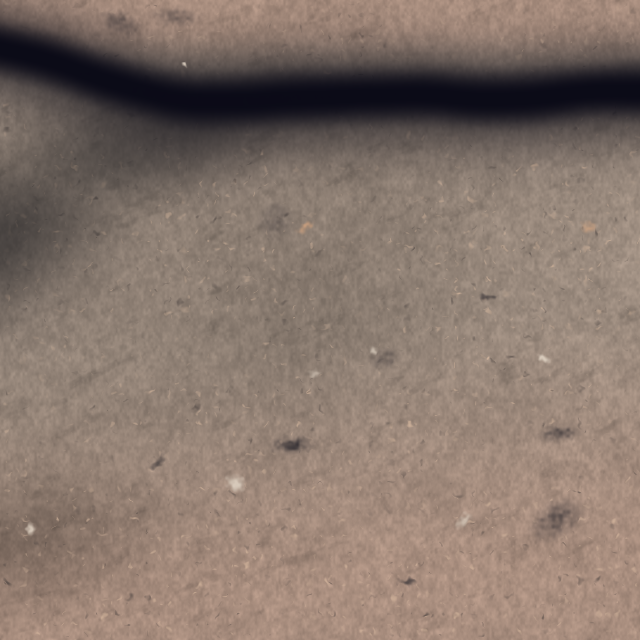
Reproduce this texture procedurally as a WebGL 1 fragment shader.

```glsl
precision highp float;
// Weathered earth crossed by a soft, bent shadow band, with a fainter shade at the left.
// Layered value noise gives the ground its mottling; hashed grid cells scatter chips,
// and a few ragged ellipses form the larger stains and pebbles.

uniform vec2 u_resolution;

float hash(vec2 p) {
  vec3 q = fract(vec3(p.xyx) * 0.1031);
  q += dot(q, q.yzx + 33.33);
  return fract((q.x + q.y) * q.z);
}

float noise(vec2 p) {
  vec2 cell = floor(p);
  vec2 f = fract(p);
  f = f * f * (3.0 - 2.0 * f);
  float low = mix(hash(cell), hash(cell + vec2(1.0, 0.0)), f.x);
  float high = mix(hash(cell + vec2(0.0, 1.0)), hash(cell + vec2(1.0)), f.x);
  return mix(low, high, f.y);
}

float fbm(vec2 p) {
  float sum = 0.0;
  float gain = 0.5;
  for (int i = 0; i < 4; i++) {
    sum += gain * noise(p);
    p = mat2(1.6, 1.2, -1.2, 1.6) * p + 7.3;
    gain *= 0.5;
  }
  return sum;
}

vec2 rotate(vec2 p, float angle) {
  float c = cos(angle);
  float s = sin(angle);
  return vec2(c * p.x + s * p.y, c * p.y - s * p.x);
}

// Soft-edged ellipse mask.
float blot(vec2 p, vec2 center, vec2 radii, float angle) {
  return 1.0 - smoothstep(0.15, 1.25, length(rotate(p - center, angle) / radii));
}

// Wide gaussian glow or shade.
float cloud(vec2 p, vec2 center, vec2 radii, float angle) {
  vec2 q = rotate(p - center, angle) / radii;
  return exp(-dot(q, q));
}

// One randomly turned chip in some of the grid cells.
float chips(vec2 p, float count, float density, float seed) {
  vec2 g = p * count;
  vec2 id = floor(g) + seed;
  vec2 center = 0.38 + 0.24 * vec2(hash(id + 3.1), hash(id + 8.7));
  vec2 radii = vec2(0.14 + 0.18 * hash(id + 5.3), 0.09 + 0.1 * hash(id + 1.9));
  float present = step(hash(id), density) * (0.3 + 0.7 * hash(id + 13.0));
  return present * blot(fract(g), center, radii, 3.14 * hash(id + 21.0));
}

float bandCenter(float x) {
  float bend = 0.092 * (1.0 - smoothstep(-0.12, 0.32, x));
  float dip = 0.01 * exp(-pow((x - 0.33) / 0.1, 2.0));
  float ripple = 0.004 * exp(-pow((x - 0.78) / 0.1, 2.0));
  return 0.85 + bend - dip - ripple + 0.01 * smoothstep(0.8, 1.0, x);
}

vec3 groundColor(vec2 p) {
  vec3 gray = vec3(0.585, 0.525, 0.477);
  vec3 warm = vec3(0.66, 0.555, 0.495);
  float warmth = max(1.0 - smoothstep(0.0, 0.45, p.y - 0.12 * p.x), smoothstep(0.87, 0.96, p.y));
  vec3 color = mix(gray, warm, warmth);
  color *= 1.0 - 0.09 * cloud(p, vec2(0.5, 0.53), vec2(0.3, 0.16), 0.4);
  color *= 1.0 + 0.07 * cloud(p, vec2(0.92, 0.62), vec2(0.25, 0.25), 0.0);
  return color * (1.0 - 0.25 * cloud(p, vec2(0.0, 0.15), vec2(0.22, 0.09), 0.1));
}

float darkStains(vec2 p) {
  float m = blot(p, vec2(0.457, 0.304), vec2(0.034, 0.014), 0.0);
  m = max(m, 0.9 * blot(p, vec2(0.875, 0.323), vec2(0.032, 0.013), 0.1));
  m = max(m, 0.75 * blot(p, vec2(0.87, 0.188), vec2(0.046, 0.028), 0.5));
  m = max(m, 0.6 * blot(p, vec2(0.188, 0.963), vec2(0.034, 0.018), -0.3));
  m = max(m, 0.5 * blot(p, vec2(0.275, 0.974), vec2(0.04, 0.015), 0.0));
  m = max(m, 0.4 * blot(p, vec2(0.43, 0.655), vec2(0.03, 0.03), 0.5));
  m = max(m, 0.4 * blot(p, vec2(0.6, 0.44), vec2(0.026, 0.017), 0.4));
  m = max(m, blot(p, vec2(0.763, 0.535), vec2(0.012, 0.006), -0.1));
  m = max(m, blot(p, vec2(0.245, 0.277), vec2(0.014, 0.007), 0.8));
  return max(m, 0.8 * blot(p, vec2(0.636, 0.091), vec2(0.016, 0.006), -0.1));
}

float palePebbles(vec2 p) {
  float m = blot(p, vec2(0.368, 0.245), vec2(0.016, 0.012), -0.4);
  m = max(m, blot(p, vec2(0.048, 0.173), vec2(0.008, 0.01), 0.0));
  m = max(m, blot(p, vec2(0.848, 0.439), vec2(0.009, 0.007), 0.0));
  m = max(m, blot(p, vec2(0.29, 0.899), vec2(0.005), 0.0));
  m = max(m, 0.8 * blot(p, vec2(0.724, 0.187), vec2(0.015, 0.008), 0.9));
  m = max(m, 0.6 * blot(p, vec2(0.492, 0.414), vec2(0.011, 0.008), 0.2));
  return max(m, 0.8 * blot(p, vec2(0.583, 0.453), vec2(0.007), 0.0));
}

void main() {
  vec2 p = gl_FragCoord.xy / u_resolution;
  vec2 ragged = p + 0.008 * (vec2(noise(p * 150.0), noise(p * 150.0 + 40.0)) - 0.5);
  vec3 color = groundColor(p);

  // Broad mottling, slanted creases and fine upright grain.
  vec2 slanted = rotate(p, 0.4);
  color *= 1.0 + 0.12 * (fbm(p * 14.0) - 0.47) + 0.22 * (fbm(p * vec2(105.0, 70.0)) - 0.47);
  color *= 1.0 - 0.12 * smoothstep(0.58, 0.85, fbm(slanted * vec2(18.0, 46.0)));
  color *= 1.0 + 0.1 * (noise(p * vec2(270.0, 190.0)) - 0.5);

  // Scattered chips, then the larger stains and pebbles.
  float sparse = 0.35 + 0.65 * smoothstep(0.3, 0.65, noise(p * 11.0));
  float broken = 0.4 + 0.8 * noise(p * 170.0);
  float pale = max(chips(ragged, 40.0, 0.24, 11.0), 0.7 * chips(ragged + 0.37, 67.0, 0.26, 57.0));
  float dark = max(chips(ragged + 0.19, 37.0, 0.12, 91.0), 0.7 * chips(ragged, 63.0, 0.16, 33.0));
  color = mix(color, vec3(0.84, 0.72, 0.62), 0.75 * pale * sparse * broken);
  color = mix(color, vec3(0.28, 0.25, 0.24), 0.6 * dark * sparse * broken);
  color = mix(color, vec3(0.23, 0.21, 0.22), 0.85 * darkStains(ragged) * broken);
  float amber = max(blot(ragged, vec2(0.921, 0.645), vec2(0.013, 0.01), 0.3),
                    blot(ragged, vec2(0.476, 0.645), vec2(0.016, 0.008), 0.5));
  color = mix(color, vec3(0.82, 0.64, 0.5), 0.75 * amber * broken);

  // Left shade, then the main band with a dark core and wider penumbra.
  float shade = 0.66 * cloud(p, vec2(-0.02, 0.62), vec2(0.22, 0.11), 0.5);
  shade = max(shade, 0.52 * cloud(p, vec2(0.19, 0.76), vec2(0.24, 0.085), 0.3));
  color = mix(color, vec3(0.13, 0.13, 0.14), shade);
  float offset = p.y - bandCenter(p.x) + 0.006 * (noise(p * 12.0) - 0.5);
  float reach = offset > 0.0 ? 0.073 : 0.084;
  float penumbra = exp(-pow(abs(offset) / reach, 2.0));
  float core = 1.0 - smoothstep(0.006, 0.056, abs(offset));
  color = mix(color, vec3(0.15, 0.14, 0.16), 0.85 * penumbra);
  color = mix(color, vec3(0.035, 0.035, 0.085), 0.96 * core);
  color = mix(color, vec3(0.88, 0.83, 0.77), 0.85 * palePebbles(ragged));
  gl_FragColor = vec4(clamp(color, 0.0, 1.0), 1.0);
}
```
